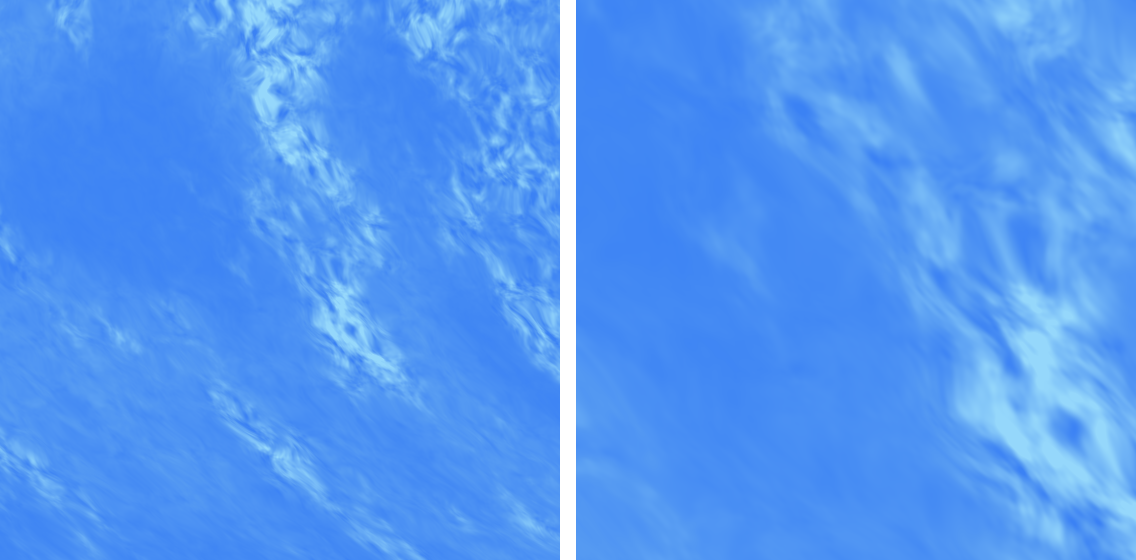
Left: the whole. Right: its middle third, enlarged.
A three.js fragment shader for this texture:

```glsl
varying vec2 vUv;

const vec3 DEEP_BLUE = vec3(0.25, 0.525, 0.955);
const vec3 MID_BLUE = vec3(0.335, 0.605, 0.95);
const vec3 PALE_BLUE = vec3(0.56, 0.82, 0.98);

const float FLOW_BEND = 0.55;
const vec2 PATCH_FREQ = vec2(9.0, 5.0);
const vec2 HAZE_FREQ = vec2(4.0, 3.0);
const vec2 GRAIN_FREQ = vec2(62.0, 44.0);

const float CHAIN_POS = 0.14;
const float CHAIN_WIDTH = 0.05;
const float BAND_POS = 0.46;
const float BAND_WIDTH = 0.09;
const float FIELD_START = 0.60;
const float FIELD_FULL = 0.78;

const float HAZE_AMOUNT = 0.24;
const float PATCH_LIGHT = 0.28;
const float GLINT_CONTRAST = 1.75;
const float RIPPLE_CONTRAST = 0.28;

float hash(vec2 p) {
  vec3 q = fract(vec3(p.xyx) * 0.1031);
  q += dot(q, q.yzx + 33.33);
  return fract((q.x + q.y) * q.z);
}

float valueNoise(vec2 p) {
  vec2 cell = floor(p);
  vec2 f = fract(p);
  f = f * f * (3.0 - 2.0 * f);
  float low = mix(hash(cell), hash(cell + vec2(1.0, 0.0)), f.x);
  float high = mix(hash(cell + vec2(0.0, 1.0)), hash(cell + 1.0), f.x);
  return mix(low, high, f.y);
}

// Octave sum, normalised to 0..1, turned a little at each step
float fbm(vec2 p, int octaves) {
  const mat2 TURN = mat2(1.76, 0.96, -0.96, 1.76);
  float sum = 0.0;
  float total = 0.0;
  float weight = 1.0;
  for (int i = 0; i < 5; i++) {
    if (i >= octaves) break;
    sum += weight * valueNoise(p);
    total += weight;
    weight *= 0.52;
    p = TURN * p + 17.3;
  }
  return sum / total;
}

float ridge(float x, float center, float width) {
  float d = (x - center) / width;
  return exp(-d * d);
}

// Coordinates that follow the drift: steep at the top, flatter below
vec2 flowCoords(vec2 p) {
  float fall = 1.0 - p.y;
  return vec2(p.x - FLOW_BEND * fall * fall, p.y);
}

// How strongly sunlit patches cover each place
float patchCover(vec2 flow) {
  float wander = 0.10 * (fbm(flow * 5.0 + 41.0, 2) - 0.5);
  float across = flow.x + wander;
  float upper = smoothstep(0.22, 0.48, flow.y);
  float chain = ridge(across, CHAIN_POS, CHAIN_WIDTH);
  float band = ridge(across, BAND_POS, BAND_WIDTH) * mix(0.35, 1.0, upper);
  float field = smoothstep(FIELD_START, FIELD_FULL, across) * mix(0.3, 1.0, upper);
  float bias = 0.20 * chain + 0.22 * band + 0.32 * field - 0.11;
  return smoothstep(0.44, 0.80, fbm(flow * PATCH_FREQ + 7.0, 5) + bias);
}

void main() {
  vec2 flow = flowCoords(vUv);

  // Soft variation of the water body, lighter toward the left
  float leftGlow = 1.0 - smoothstep(-0.15, 0.12, flow.x);
  float haze = smoothstep(0.28, 0.78, fbm(flow * HAZE_FREQ + 3.0, 4) + 0.10 * leftGlow);

  // Fine ripples, with glints where the patches lie
  vec2 warp = vec2(valueNoise(flow * 24.0), valueNoise(flow * 24.0 + 50.0)) - 0.5;
  float grain = fbm(flow * GRAIN_FREQ + 1.5 * warp, 3);
  float cover = patchCover(flow);
  float glints = cover * (PATCH_LIGHT + GLINT_CONTRAST * (grain - 0.40));
  float ripples = RIPPLE_CONTRAST * (grain - 0.5) * (0.35 + haze);

  float light = clamp(HAZE_AMOUNT * haze + glints + ripples, -0.06, 1.1);
  vec3 color = mix(DEEP_BLUE, MID_BLUE, min(light / 0.3, 1.0));
  color = mix(color, PALE_BLUE, clamp((light - 0.3) / 0.7, 0.0, 1.1));
  gl_FragColor = vec4(color, 1.0);
}
```
